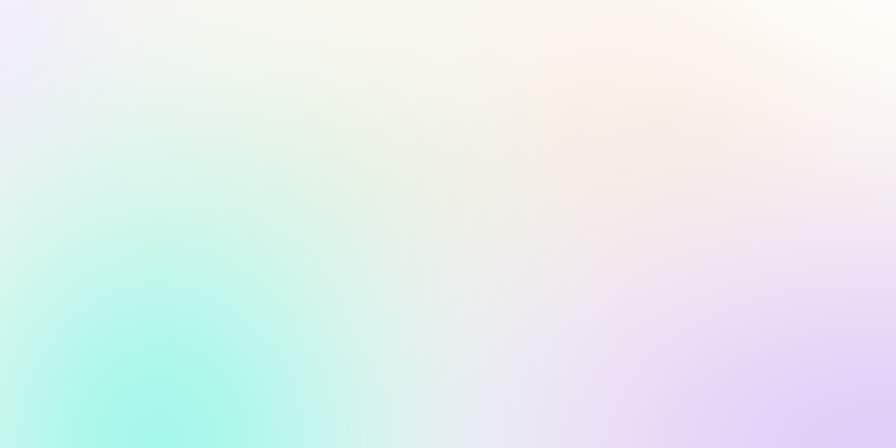
Give the GLSL for this background, as a Shadertoy shader.

```glsl
// Soft elliptical falloff: 1 at the center, fading with distance
float glow(vec2 p, vec2 center, vec2 radius) {
    vec2 d = (p - center) / radius;
    return exp(-dot(d, d));
}

void mainImage(out vec4 fragColor, in vec2 fragCoord) {
    // Canvas heights, stretched so that x always spans 0 to 2
    vec2 p = fragCoord / iResolution.xy * vec2(2.0, 1.0);

    // Warm cream base
    vec3 color = vec3(0.982, 0.967, 0.943);

    // Pale light in the upper corners
    color = mix(color, vec3(0.968, 0.930, 0.985), 0.9 * glow(p, vec2(0.0, 0.95), vec2(0.28, 0.45)));
    color = mix(color, vec3(1.0, 0.995, 0.975), glow(p, vec2(2.0, 1.0), vec2(0.5, 0.35)));

    // Peach and sage haze across the middle
    color = mix(color, vec3(0.990, 0.940, 0.890), 0.85 * glow(p, vec2(1.45, 0.66), vec2(0.38, 0.28)));
    color = mix(color, vec3(0.950, 0.945, 0.880), 0.65 * glow(p, vec2(0.85, 0.58), vec2(0.50, 0.26)));

    // Lilac glow at the lower right
    color = mix(color, vec3(0.885, 0.810, 0.975), glow(p, vec2(1.97, 0.0), vec2(0.85, 0.50)));

    // Mint glow at the lower left
    color = mix(color, vec3(0.650, 0.972, 0.920), glow(p, vec2(0.35, 0.0), vec2(0.51, 0.60)));

    fragColor = vec4(color, 1.0);
}
```
